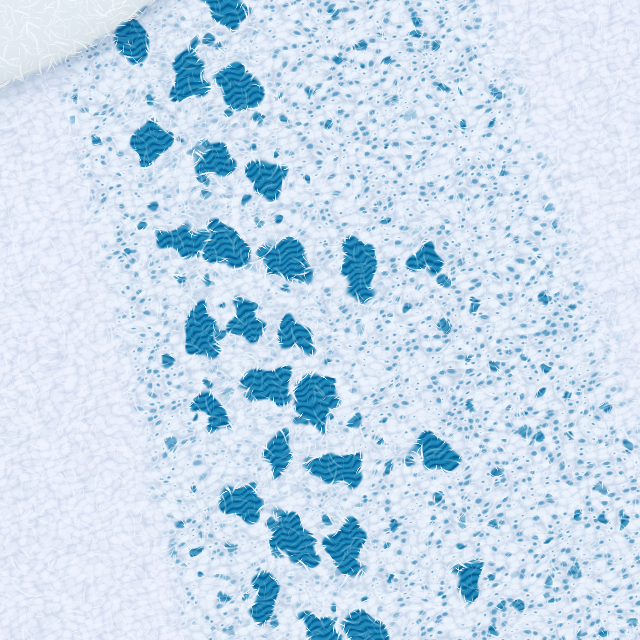
A WebGL 2 fragment shader for this texture:

```glsl
#version 300 es
precision highp float;

uniform vec2 u_resolution;
out vec4 fragColor;

const vec3 FLUFF = vec3(0.92, 0.95, 0.99);
const vec3 HOLLOW = vec3(0.72, 0.79, 0.88);
const vec3 FLECK = vec3(0.30, 0.58, 0.75);
const vec3 TEAL = vec3(0.14, 0.56, 0.73);
const vec3 BLUE = vec3(0.04, 0.44, 0.65);
const vec3 DEEP = vec3(0.01, 0.30, 0.54);
const float SLANT = 0.23;         // sideways drift of the columns per unit down
const float KNIT_ANGLE = 0.32;
const vec2 KNIT_CELLS = vec2(68.0, 96.0);
const float SPECK_CELLS = 24.0;
const float JITTER = 0.018;

// Spot columns: slanted x, first y, spacing, radius
const vec4 COLUMNS[6] = vec4[6](
  vec4(0.193, 0.065, 0.147, 0.028), vec4(0.270, 0.121, 0.122, 0.030),
  vec4(0.349, 0.030, 0.120, 0.031), vec4(0.515, 0.707, 0.207, 0.025),
  vec4(0.461, 0.420, 2.0, 0.031), vec4(0.573, 0.405, 2.0, 0.023));

vec2 hash2(vec2 p) {
  vec3 h = fract(p.xyx * vec3(0.1031, 0.1030, 0.0973));
  h += dot(h, h.yzx + 33.33);
  return fract((h.xx + h.yz) * h.zy);
}

mat2 rotation(float a) {
  float c = cos(a), s = sin(a);
  return mat2(c, -s, s, c);
}

vec2 ripple(vec2 p) {
  return sin(p.yx * 61.0 + 2.0 * sin(p * 43.0)) + 0.6 * sin(p.yx * 137.0 + p * 71.0);
}

// Short curved hairs, one per cell
float hairs(vec2 p) {
  vec2 cell = floor(p);
  float cover = 0.0;
  for (int j = -1; j <= 1; j++)
  for (int i = -1; i <= 1; i++) {
    vec2 id = cell + vec2(i, j);
    vec2 h = hash2(id);
    vec2 d = rotation(6.283 * hash2(id + 19.0).x) * (p - id - h);
    float across = abs(d.y + 0.3 * d.x * d.x);
    float hair = (1.0 - smoothstep(0.02, 0.10, across)) * (1.0 - smoothstep(0.3, 0.8, abs(d.x)));
    cover = max(cover, hair * (0.45 + 0.55 * h.y));
  }
  return cover;
}

// x: distance to the nearest jittered dash, y: its random weight
vec2 cellular(vec2 p) {
  vec2 cell = floor(p), best = vec2(9.0, 0.0);
  for (int j = -1; j <= 1; j++)
  for (int i = -1; i <= 1; i++) {
    vec2 id = cell + vec2(i, j);
    vec2 h = hash2(id + 7.0);
    float d = length(p - id - 0.2 - 0.6 * h);
    if (d < best.x) best = vec2(d, hash2(id + 41.0).x);
  }
  return best;
}

float spots(vec2 p) {
  vec2 q = p + 0.0075 * ripple(p);
  float nearest = 1.0;
  for (int c = 0; c < 6; c++) {
    vec4 col = COLUMNS[c];
    for (int k = 0; k < 9; k++) {
      float n = float(k), phase = 2.3 * n + 1.7 * float(c);
      float shift = c < 3 ? JITTER * sin(n - 0.5 - (c == 2 ? 1.0 : 0.0)) : 0.0;
      float y = col.y + n * col.z + shift;
      vec2 centre = vec2(col.x + SLANT * y + 0.006 * sin(phase * 1.9), y);
      vec2 d = rotation(0.9 + 0.7 * sin(phase)) * (q - centre);
      float radius = col.w * (1.0 + 0.12 * sin(phase * 1.3));
      nearest = min(nearest, length(d * vec2(0.80, 1.22)) - radius);
    }
  }
  return nearest;
}

void main() {
  vec2 p = gl_FragCoord.xy / u_resolution;
  p.y = 1.0 - p.y;
  float coarse = hairs(p * 44.0), fine = hairs(p * 83.0 + 31.0);
  float fuzz = max(coarse, fine);
  float column = p.x - SLANT * p.y;

  // Soft pile with shallow hollows
  vec2 knit = (rotation(-KNIT_ANGLE) * p) * KNIT_CELLS + 0.3 * ripple(p * 0.7);
  vec2 stitch = cellular(knit);
  float band = smoothstep(0.045, 0.10, column + 0.006 * ripple(p).x)
    * (1.0 - smoothstep(0.70, 0.80, p.x - 0.36 * p.y));
  float hollow = smoothstep(0.25, 0.85, stitch.x) * 0.55 + 0.35 * (1.0 - fuzz) * stitch.y;
  vec3 color = mix(FLUFF, HOLLOW, hollow * mix(0.75, 1.0, band));
  color += vec3(0.012, 0.0, 0.004) * (1.0 - band);

  // Blue yarn showing between the stitches
  float spot = spots(p);
  float stripe = smoothstep(0.11, 0.17, column) * (1.0 - smoothstep(0.36, 0.45, column));
  float fleckSize = 0.38 * smoothstep(0.35, 0.95, stitch.y);
  float fleck = (1.0 - smoothstep(fleckSize * 0.4, fleckSize + 0.12, stitch.x)) * band;
  fleck *= mix(0.85, 0.50, stripe) * smoothstep(0.0, 0.03, spot) * (1.0 - 0.5 * coarse);
  color = mix(color, FLECK, fleck * smoothstep(0.25, 0.6, stitch.y));

  // Small scattered specks and the large spots
  vec2 speck = cellular((p + 0.003 * ripple(p * 1.7)) * SPECK_CELLS);
  float chosen = smoothstep(0.66, 0.76, speck.y + 0.06 * stripe);
  float speckSize = mix(0.10, 0.23, fract(speck.y * 37.0));
  float speckMask = chosen * band * (1.0 - smoothstep(speckSize - 0.06, speckSize + 0.06, speck.x + 0.08 * fuzz));
  float edge = spot + 0.007 * (fuzz - 0.35);
  float spotMask = 1.0 - smoothstep(-0.004, 0.004, edge);
  float rib = 0.5 + 0.5 * sin(knit.y * 6.283 + 1.5 * sin(knit.x * 3.14));
  vec3 yarn = mix(DEEP, mix(BLUE, TEAL, rib), 0.35 + 0.65 * smoothstep(0.0, 0.6, rib + 0.4 * stitch.x));
  yarn = mix(yarn, vec3(0.53, 0.75, 0.84), 0.38 * coarse + 0.18 * fine);
  color = mix(color, yarn, max(spotMask, 0.85 * speckMask));

  // Pale hairs over everything
  color = mix(color, vec3(0.95, 0.98, 1.0), 0.42 * fuzz * (1.0 - 0.75 * spotMask));

  // Furry fold and its shadow in the upper left
  float fold = p.y - (0.137 - 0.30 * p.x - 1.03 * p.x * p.x);
  color *= 1.0 - vec3(0.22, 0.17, 0.12) * exp(-max(fold, 0.0) / 0.018);
  float foldMask = 1.0 - smoothstep(-0.006, 0.006, fold - 0.012 * (fuzz - 0.4));
  vec3 fur = mix(vec3(0.84, 0.89, 0.92), vec3(0.96, 0.98, 0.99), 0.35 + 0.65 * fuzz);
  fur -= 0.07 * exp(min(fold, 0.0) / 0.02);
  color = mix(color, fur, foldMask);

  fragColor = vec4(clamp(color, 0.0, 1.0), 1.0);
}
```
